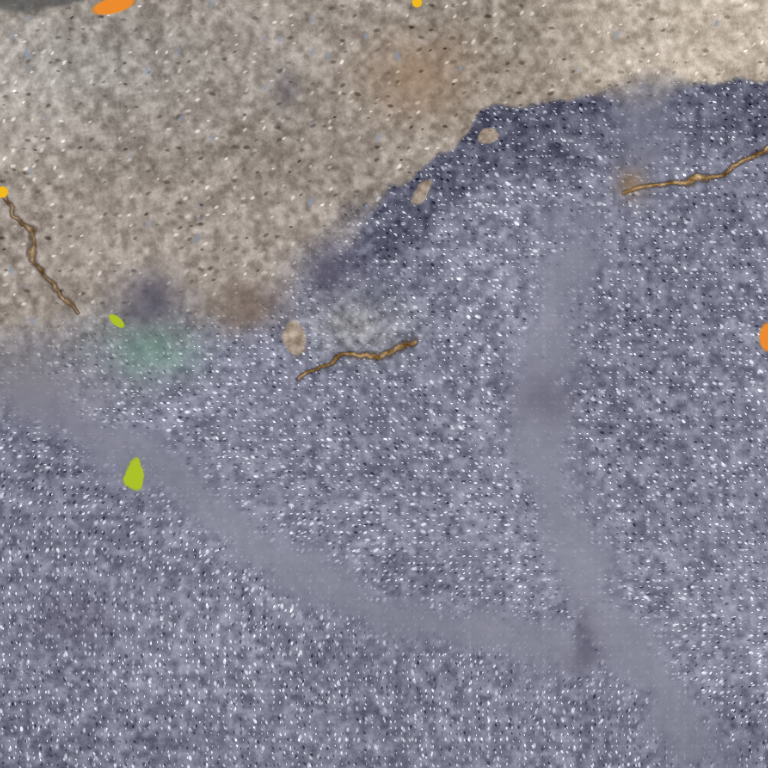
Give the GLSL for this texture, as a WebGL 1 fragment shader.

```glsl
precision highp float;
// Weathered pavement: tan concrete above a stepped edge, blue-grey asphalt below.
// Value noise and jittered grit texture both surfaces; distance functions place
// cracks and leaves, and soft masks place stains and smeared bands.
uniform vec2 u_resolution;

float hash(vec2 p) {
  return fract(sin(dot(p, vec2(127.1, 311.7))) * 43758.5);
}

float noise(vec2 p) {
  vec2 i = floor(p), f = fract(p);
  f = f * f * (3.0 - 2.0 * f);
  return mix(mix(hash(i), hash(i + vec2(1, 0)), f.x),
             mix(hash(i + vec2(0, 1)), hash(i + 1.0), f.x), f.y);
}

float fbm(vec2 p) {
  float sum = 0.0, amp = 0.5;
  for (int i = 0; i < 5; i++) {
    sum += amp * noise(p);
    p = mat2(0.8, 0.6, -0.6, 0.8) * p * 2.03 + 7.3;
    amp *= 0.5;
  }
  return sum;
}

vec2 turn(vec2 d, float a) {
  return vec2(cos(a) * d.x + sin(a) * d.y, cos(a) * d.y - sin(a) * d.x);
}

// Elongated grains, one per cell
float grit(vec2 p, float scale, float angle, float density) {
  vec2 g = p * scale, id = floor(g);
  vec2 d = fract(g) - 0.5 - 0.4 * (vec2(hash(id + 3.1), hash(id + 8.7)) - 0.5);
  d = turn(d, angle + hash(id + 5.3) - 0.5) * vec2(1, 1.7);
  float r = 0.24 + 0.24 * hash(id + 1.9);
  return step(1.0 - density, hash(id)) * (1.0 - smoothstep(r * 0.25, r, length(d))) * (0.3 + 0.7 * hash(id + 6.4));
}

float segment(vec2 p, vec2 a, vec2 b) {
  vec2 ab = b - a;
  return length(p - a - ab * clamp(dot(p - a, ab) / dot(ab, ab), 0.0, 1.0));
}

float path(vec2 p, vec2 a, vec2 b, vec2 c, vec2 d) {
  return min(segment(p, a, b), min(segment(p, b, c), segment(p, c, d)));
}

// Soft stain
float blob(vec2 p, float x, float y, float rx, float ry) {
  vec2 d = (p - vec2(x, y)) / vec2(rx, ry);
  return exp(-dot(d, d));
}

// Crisp ellipse
float oval(vec2 p, float x, float y, float rx, float ry, float angle) {
  vec2 d = turn(p - vec2(x, y), angle) / vec2(rx, ry);
  return 1.0 - smoothstep(0.75, 1.1, length(d));
}

void main() {
  vec2 p = gl_FragCoord.xy / u_resolution;
  vec2 warp = vec2(fbm(p * 22.0), fbm(p * 22.0 + 40.0)) - 0.48;
  vec2 q = p + warp * 0.035;
  float cloud = fbm(p * 6.0) - 0.48, fine = fbm(p * 110.0) - 0.48;

  // Stepped boundary, worn on the left
  float edge = 0.55 + 0.05 * clamp(q.x / 0.33, 0.0, 1.0)
    + 0.26 * clamp((q.x - 0.33) / 0.31, 0.0, 1.0) + 0.12 * max(q.x - 0.64, 0.0);
  float crisp = smoothstep(0.44, 0.52, p.x);
  float worn = blob(p, 0.84, 0.86, 0.04, 0.11);
  float soft = mix(0.045, 0.005, crisp) + 0.035 * worn;
  float concrete = smoothstep(-soft, soft, q.y - edge);

  // Smeared bands with little grit
  vec2 s = p + warp * 0.08;
  float band = path(s, vec2(0.02, 0.49), vec2(0.22, 0.39), vec2(0.48, 0.21), vec2(0.76, 0.14));
  band = min(band, path(s, vec2(0.75, 0.68), vec2(0.69, 0.42), vec2(0.78, 0.23), vec2(0.92, 0.02)));
  float smear = max(0.9 - 0.9 * smoothstep(0.005, 0.055, band), 0.7 * worn);
  float rough = 1.0 - 0.8 * smear;

  // Asphalt with pale and dark chips
  vec3 asphalt = vec3(0.49, 0.495, 0.565) + cloud * 0.15 + fine * 0.42 * rough;
  asphalt -= 0.12 * crisp * (1.0 - smoothstep(0.05, 0.12, edge - q.y));
  float lean = mix(1.75, -0.5, smoothstep(0.2, 0.6, p.y + 0.3 * p.x));
  float chips = grit(p, 125.0, lean, 0.55) + 0.9 * grit(p + 0.37, 82.0, lean, 0.36);
  asphalt += vec3(0.4, 0.4, 0.37) * min(chips, 1.1) * rough;
  asphalt -= 0.2 * grit(p + 0.71, 100.0, lean, 0.45) * rough;
  asphalt = mix(asphalt, vec3(0.53, 0.53, 0.59) + cloud * 0.2, smear * 0.6);

  // Concrete, paler toward the right
  vec3 slab = mix(vec3(0.6, 0.56, 0.525), vec3(0.73, 0.68, 0.62), smoothstep(0.4, 1.0, p.x));
  slab = mix(slab, vec3(0.68, 0.66, 0.64), 0.8 * blob(p, 0.1, 0.92, 0.28, 0.12));
  slab += cloud * 0.22 + fine * 0.42;
  slab = mix(slab, vec3(0.55, 0.42, 0.31), 0.5 * blob(q, 0.54, 0.9, 0.07, 0.05));
  slab += 0.25 * grit(p, 80.0, 0.6, 0.18) - 0.22 * grit(p + 0.43, 70.0, 0.2, 0.24);
  slab = mix(slab, vec3(0.55, 0.6, 0.7), 0.7 * grit(p + 0.19, 46.0, 1.4, 0.06));
  vec3 col = mix(asphalt, slab, concrete);

  // Dark hollows, tints, pale patch
  float dark = blob(q, 0.2, 0.605, 0.045, 0.035) + blob(q, 0.43, 0.645, 0.04, 0.03)
    + 0.4 * blob(q, 0.71, 0.48, 0.03, 0.03) + 0.7 * blob(q, 0.766, 0.16, 0.018, 0.04)
    + 0.45 * blob(q, 0.1, 0.19, 0.06, 0.04) + 0.5 * blob(q, 0.375, 0.88, 0.015, 0.03);
  col = mix(col, vec3(0.3, 0.29, 0.36), 0.75 * min(dark, 1.0));
  col = mix(col, vec3(0.43, 0.36, 0.31), 0.7 * blob(q, 0.32, 0.6, 0.05, 0.03));
  col = mix(col, vec3(0.54, 0.52, 0.52), 0.5 * blob(q, 0.03, 0.52, 0.15, 0.05));
  col = mix(col, vec3(0.4, 0.58, 0.48), 0.5 * blob(q, 0.2, 0.545, 0.06, 0.035));
  col = mix(col, vec3(0.61) + fine * 0.6, 0.75 * blob(q, 0.465, 0.575, 0.06, 0.04));

  // Exposed stones
  float stones = oval(q, 0.38, 0.558, 0.025, 0.015, 1.7) + oval(q, 0.635, 0.817, 0.016, 0.011, 0.4)
    + oval(q, 0.547, 0.755, 0.02, 0.009, 0.9);
  col = mix(col, vec3(0.66, 0.59, 0.51) + fine * 0.5, stones * 0.85);

  // Cracks with ochre debris
  float crack = path(q, vec2(0.397, 0.505), vec2(0.45, 0.534), vec2(0.5, 0.538), vec2(0.542, 0.562));
  crack = min(crack, path(q, vec2(0.814, 0.745), vec2(0.872, 0.762), vec2(0.938, 0.776), vec2(1.01, 0.815)));
  crack = min(crack, 0.001 + path(q, vec2(0, 0.753), vec2(0.05, 0.7), vec2(0.045, 0.655), vec2(0.098, 0.59)));
  col = mix(col, vec3(0.24, 0.2, 0.18), 0.7 - 0.7 * smoothstep(0.002, 0.007, crack));
  col = mix(col, vec3(0.68, 0.52, 0.3) + fine, 0.8 - 0.8 * smoothstep(0.0, 0.004, crack));
  col = mix(col, vec3(0.58, 0.43, 0.25), 0.5 * blob(q, 0.825, 0.76, 0.02, 0.025));

  // Dark corner and leaves
  col = mix(col, vec3(0.3), 0.7 * smoothstep(0.0, 0.012, q.y - 0.975 - 0.22 * p.x));
  float orange = oval(p, 0.148, 0.993, 0.03, 0.011, 0.25) + oval(p, 1.0, 0.561, 0.012, 0.02, 0.0);
  col = mix(col, vec3(0.93, 0.55, 0.18), orange);
  float yellow = oval(p, 0.003, 0.75, 0.008, 0.008, 0.0) + oval(p, 0.543, 0.997, 0.007, 0.007, 0.0);
  col = mix(col, vec3(0.95, 0.73, 0.12), yellow);
  float green = oval(q, 0.172, 0.385, 0.01, 0.018, 0.0) + oval(p, 0.152, 0.582, 0.013, 0.006, -0.7);
  col = mix(col, vec3(0.67, 0.76, 0.16), green);
  gl_FragColor = vec4(clamp(col, 0.0, 1.0), 1.0);
}
```
